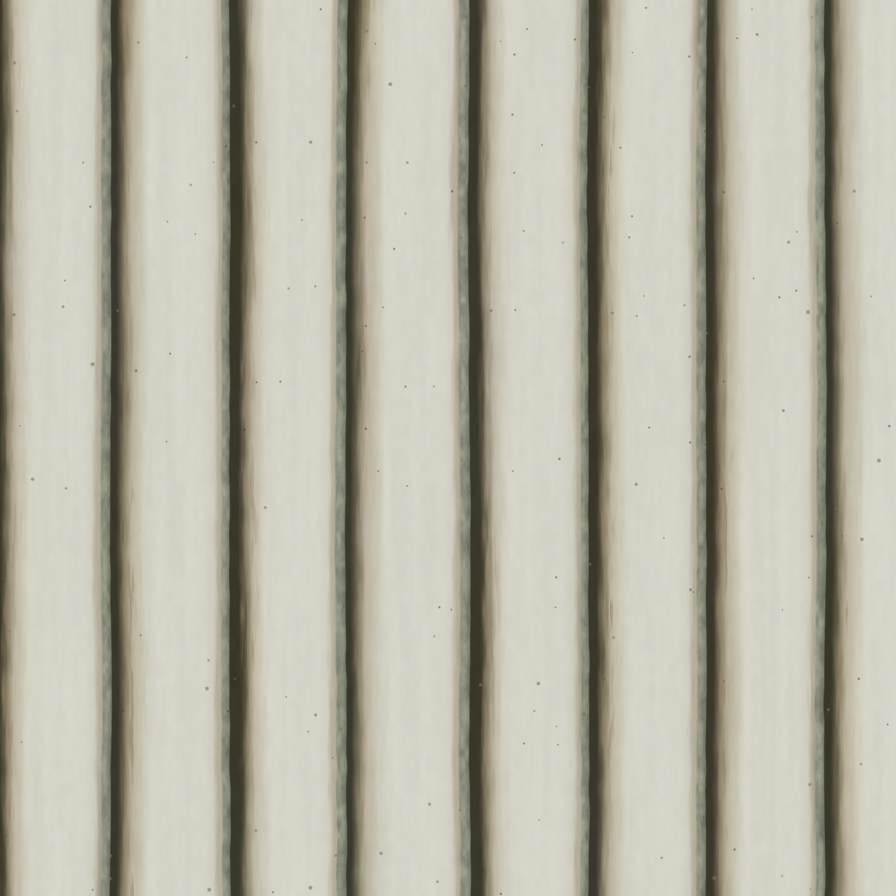
Give the GLSL for this texture, as a Shadertoy shader.

```glsl
// Weathered cream slats standing in a row, with worn lips and dark gaps between them.

const float SLATS = 7.5;          // repeats across the canvas
const float FIRST_EDGE = 0.915;   // first gap, in slat widths

const vec3 CREAM = vec3(0.832, 0.830, 0.782);
const vec3 TAN   = vec3(0.690, 0.660, 0.575);
const vec3 BROWN = vec3(0.480, 0.450, 0.365);
const vec3 GAP   = vec3(0.225, 0.225, 0.180);
const vec3 SIDE  = vec3(0.555, 0.575, 0.505);

float hash(vec2 p) {
    vec3 q = fract(vec3(p.xyx) * vec3(0.1031, 0.1030, 0.0973));
    q += dot(q, q.yzx + 33.33);
    return fract((q.x + q.y) * q.z);
}

float noise(vec2 p) {
    vec2 i = floor(p), f = fract(p);
    f = f * f * (3.0 - 2.0 * f);
    return mix(mix(hash(i), hash(i + vec2(1, 0)), f.x),
               mix(hash(i + vec2(0, 1)), hash(i + vec2(1, 1)), f.x), f.y);
}

// Layered noise, from coarse to fine
float fbm(vec2 p) {
    float sum = 0.0, amp = 0.53;
    for (int i = 0; i < 4; i++) {
        sum += amp * noise(p);
        p = p * 2.03 + 17.7;
        amp *= 0.5;
    }
    return sum;
}

// Shaded foot of a slat, d = distance to the right of the gap's sharp edge
vec3 slatFoot(float d, float streak, float depth) {
    float t = d + (streak - 0.5) * 0.10 * smoothstep(0.02, 0.14, d);
    vec3 col = mix(TAN, CREAM, smoothstep(0.09, 0.36, t));
    col = mix(BROWN, col, smoothstep(depth + 0.02, depth + 0.13, t));
    return mix(GAP, col, smoothstep(depth - 0.02, depth + 0.06, t));
}

// Worn lip and grey-green side of a slat, d = distance to the left of the gap
vec3 slatLip(float d, float streak, float mottle, float width) {
    float rough = (streak - 0.5) * 0.09;
    vec3 col = mix(CREAM, TAN + 0.05, 0.35 * (1.0 - smoothstep(0.09, 0.24, d)));
    float wear = 1.0 - smoothstep(width + 0.015, width + 0.075, d + rough);
    col = mix(col, mix(TAN, BROWN, 0.55 * smoothstep(0.45, 0.75, streak)), 0.85 * wear);
    vec3 side = SIDE * (0.82 + 0.34 * mottle) * mix(0.84, 1.0, smoothstep(0.0, 0.05, d));
    return mix(side, col, smoothstep(width - 0.012, width + 0.012, d + rough * 0.25));
}

// Sparse round specks of dirt, one candidate per grid cell
float specks(vec2 uv, float cells, float share, float pixel) {
    vec2 p = uv * cells, id = floor(p);
    vec2 centre = 0.25 + 0.5 * vec2(hash(id + 3.1), hash(id + 8.7));
    float radius = mix(0.03, 0.075, hash(id + 5.3));
    float soft = pixel * cells;
    float dist = length(fract(p) - centre);
    return step(hash(id), share) * (1.0 - smoothstep(radius - soft, radius + soft, dist));
}

void mainImage(out vec4 fragColor, in vec2 fragCoord) {
    vec2 uv = fragCoord / iResolution.xy;
    float pixel = 1.0 / iResolution.x;

    // Signed distance to the nearest gap, in slat widths
    float q = uv.x * SLATS - FIRST_EDGE;
    float edge = floor(q + 0.5);
    vec2 seed = vec2(edge + 20.0, 4.0);
    float jitter = (hash(seed) - 0.5) * 0.036;
    float bend = (noise(vec2(edge * 9.0 + 50.0, uv.y * 5.0)) - 0.5) * 0.022
               + (noise(vec2(edge * 7.0 + 90.0, uv.y * 42.0)) - 0.5) * 0.010;
    float d = q - edge - jitter - bend;

    // Wear that runs along the slats
    float longStreak = fbm(vec2(uv.x * 95.0, uv.y * 5.0));
    float fineStreak = fbm(vec2(uv.x * 230.0, uv.y * 22.0) + 40.0);
    float streak = mix(longStreak, fineStreak, 0.5);
    float mottle = fbm(uv * vec2(180.0, 75.0));
    float patches = noise(vec2(edge * 5.0 + 70.0, uv.y * 4.0));

    float depth = mix(0.055, 0.085, hash(seed + 11.0)) + 0.02 * (patches - 0.5);
    float lipWidth = mix(0.055, 0.088, hash(seed + 23.0));

    // Two sides of the gap
    vec3 foot = slatFoot(max(d, 0.0), streak, depth);
    vec3 lip = slatLip(max(-d, 0.0), streak, mottle, lipWidth);
    float soft = max(pixel * SLATS, 0.006);
    vec3 col = mix(lip, foot, smoothstep(-soft, soft, d));

    // Brown scratches beside the gap
    float band = smoothstep(0.07, 0.13, d) * (1.0 - smoothstep(0.16, 0.28, d));
    float scratch = smoothstep(0.56, 0.72, streak) * smoothstep(0.25, 0.75, patches);
    col = mix(col, BROWN + vec3(0.06, 0.02, 0.0), 0.6 * band * scratch);

    // Faint brushing, warm stains and grain on the face
    float face = smoothstep(0.15, 0.35, abs(d));
    col += (longStreak - 0.5) * 0.035 * face;
    col -= vec3(0.0, 0.012, 0.03) * smoothstep(0.45, 0.1, d) * step(0.0, d) * patches;
    col += (mottle - 0.5) * 0.025;

    // Dirt
    col = mix(col, BROWN, 0.65 * specks(uv, 36.0, 0.06, pixel));
    col = mix(col, GAP, 0.55 * specks(uv + 0.37, 60.0, 0.025, pixel));

    fragColor = vec4(clamp(col, 0.0, 1.0), 1.0);
}
```
